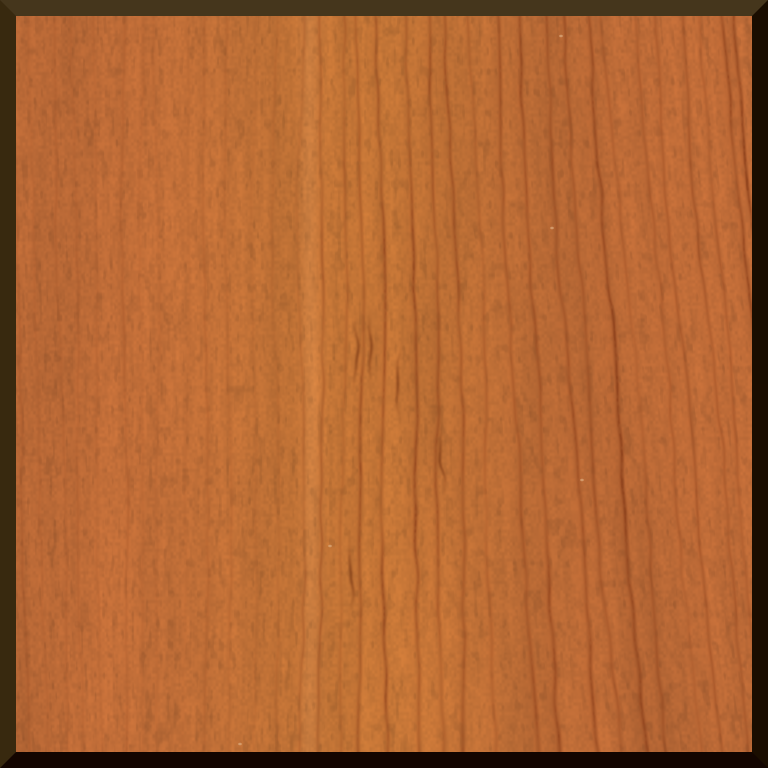
Reproduce this texture procedurally as a Shadertoy shader.

```glsl
float hash(vec2 p) {
    p = fract(p * vec2(0.1031, 0.1137));
    p += dot(p, p.yx + 33.33);
    return fract((p.x + p.y) * p.x * 17.0);
}

float noise(vec2 p) {
    vec2 cell = floor(p), f = fract(p);
    f = f * f * (3.0 - 2.0 * f);
    return mix(mix(hash(cell), hash(cell + vec2(1, 0)), f.x),
               mix(hash(cell + vec2(0, 1)), hash(cell + vec2(1, 1)), f.x), f.y);
}

// Growth lines: crisp on one side, a soft shade trailing on the other
float growthLines(float u, float y, float right) {
    float dark = 0.0;
    for (int i = 0; i < 36; i++) {
        float id = float(i) + 40.0;
        float place = (float(i) + 0.55 * hash(vec2(id, 3.0))) * 0.029;
        float sway = 0.010 * (noise(vec2(id, y * 3.0)) - 0.5)
                   + 0.0035 * (noise(vec2(id * 5.0, y * 24.0)) - 0.5);
        float d = u - place - sway;
        float strength = mix(0.35, 1.0, hash(vec2(id, 9.0)))
                       * mix(0.5, 1.1, noise(vec2(id * 3.0, y * 9.0)));
        float core = exp(-pow(d / 0.0024, 2.0));
        float shade = d < 0.0 ? exp(d / 0.009) : exp(-d / 0.002);
        dark += strength * (0.62 * core + 0.24 * shade);
    }
    return dark * mix(0.24, 0.85, right);
}

// Short dark streaks and tiny pale specks
vec2 blemishes(vec2 p) {
    vec2 marks = vec2(0.0);
    for (int i = 0; i < 5; i++) {
        float id = float(i) + 5.0;
        vec2 center = vec2(0.38 + 0.2 * hash(vec2(id, 21.0)), 0.08 + 0.84 * hash(vec2(id, 34.0)));
        vec2 d = p - center;
        d.x += 0.008 * (noise(vec2(id, p.y * 40.0)) - 0.5);
        marks.x += exp(-dot(d / vec2(0.0025, 0.030), d / vec2(0.0025, 0.030)));
        vec2 speck = p - vec2(hash(vec2(id, 55.0)), hash(vec2(id, 77.0)));
        marks.y += smoothstep(0.0025, 0.0008, length(speck * vec2(0.7, 1.0)));
    }
    return marks;
}

vec3 wood(vec2 p) {
    // Grain leans outward toward the lower right
    float lean = 0.095 * smoothstep(0.40, 0.95, p.x) + 0.03 * smoothstep(0.2, 0.0, p.x);
    float u = p.x - lean * (1.0 - p.y) + 0.008 * (noise(p * vec2(3.0, 4.0)) - 0.5);
    float right = smoothstep(0.36, 0.46, p.x);

    // Broad bands of tone
    float middle = exp(-pow((p.x - 0.47) / 0.2, 2.0));
    vec3 color = mix(vec3(0.735, 0.415, 0.215), vec3(0.775, 0.465, 0.215), middle);
    color *= 1.0 + 0.09 * (noise(vec2(u * 14.0, p.y * 1.5)) - 0.5);
    color += vec3(0.045, 0.045, 0.04) * exp(-pow((u - 0.405) / 0.012, 2.0));

    // Fibres, pores and fine mottling
    float fibre = noise(vec2(u * 95.0, p.y * 4.0)) - 0.5;
    float fine = noise(vec2(u * 230.0, p.y * 28.0)) - 0.5;
    float pores = smoothstep(0.58, 0.95, noise(vec2(u * 210.0, p.y * 75.0) + 31.0));
    float mottle = noise(p * vec2(290.0, 240.0)) - 0.5;
    color *= 1.0 + 0.055 * fibre + 0.05 * fine + 0.075 * mottle - 0.07 * pores;

    // Lines and marks
    float lines = growthLines(u, p.y, right) * (1.0 + 0.5 * mottle + 0.4 * fine);
    color = mix(color, vec3(0.53, 0.235, 0.095), clamp(lines, 0.0, 0.8));
    vec2 marks = blemishes(p);
    color = mix(color, vec3(0.48, 0.22, 0.08), min(0.6 * marks.x, 0.7));
    return mix(color, vec3(0.87, 0.68, 0.50), min(0.7 * marks.y, 1.0));
}

void mainImage(out vec4 fragColor, in vec2 fragCoord) {
    vec2 p = fragCoord / iResolution.xy;
    float pixel = 1.0 / min(iResolution.x, iResolution.y);

    // Mitred bevel, lit from the upper left
    float horizontal = min(p.x, 1.0 - p.x), vertical = min(p.y, 1.0 - p.y);
    vec3 sides = mix(vec3(0.22, 0.16, 0.06), vec3(0.10, 0.05, 0.0), step(0.5, p.x));
    vec3 ends = mix(vec3(0.075, 0.02, 0.0), vec3(0.27, 0.21, 0.11), step(0.5, p.y));
    vec3 frame = mix(ends, sides, smoothstep(-pixel, pixel, vertical - horizontal));

    float inside = smoothstep(-0.5 * pixel, 0.5 * pixel, min(horizontal, vertical) - 0.0208);
    fragColor = vec4(mix(frame, wood(p), inside), 1.0);
}
```
